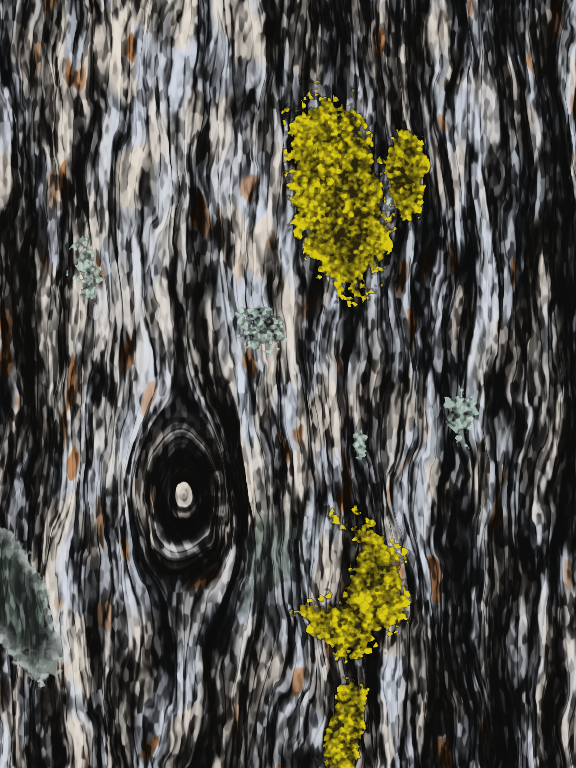
Reproduce this texture procedurally as a Shadertoy shader.

```glsl
const vec2 KNOT = vec2(0.228, 0.355);
const float KNOT_RADIUS = 0.058;
const vec3 COOL = vec3(0.96, 0.99, 1.04);
const vec3 WARM = vec3(1.04, 1.0, 0.95);
const vec3 RUST = vec3(0.46, 0.25, 0.08);
const vec3 LICHEN_DARK = vec3(0.16, 0.14, 0.05);
const vec3 LICHEN_GOLD = vec3(0.84, 0.78, 0.09);
const vec3 SAGE = vec3(0.58, 0.65, 0.61);

vec3 hash3(vec2 p) {
    vec3 q = fract(p.xyx * vec3(0.1031, 0.1030, 0.0973));
    q += dot(q, q.yxz + 33.33);
    return fract((q.xxy + q.yzz) * q.zyx);
}

// Cellular noise: x nearest distance, y gap to the second, z blended cell value
vec3 cells(vec2 p) {
    vec2 id = floor(p), f = p - id;
    float near = 9.0, second = 9.0, sum = 0.0, weight = 0.0001;
    for (int j = -1; j <= 1; j++)
    for (int i = -1; i <= 1; i++) {
        vec2 o = vec2(i, j);
        vec3 h = hash3(id + o + 100.0);
        vec2 d = o + h.xy - f;
        float d2 = dot(d, d), w = exp(-9.0 * d2);
        second = min(second, max(near, d2));
        near = min(near, d2);
        sum += w * h.z;
        weight += w;
    }
    return vec3(sqrt(near), sqrt(second) - sqrt(near), sum / weight);
}

float strip(float u, float centre, float width) {
    float d = (u - centre) / width;
    return exp(-d * d);
}

// Positive inside an ellipse, 1 at its centre
float blob(vec2 p, vec2 centre, vec2 radius) {
    return 1.0 - length((p - centre) / radius);
}

// Coordinate across the fibres: flow around the knot, rings within it
float grainAcross(vec2 p) {
    float x = p.x + 0.009 * sin(p.y * 8.0 + p.x * 9.0)
            + 0.004 * sin(p.y * 21.0 + p.x * 37.0)
            + 0.012 * (cells(p * vec2(22.0, 10.0)).z - 0.5)
            + 0.005 * (cells(p * vec2(60.0, 24.0)).z - 0.5);
    vec2 q = vec2(x - KNOT.x, (p.y - KNOT.y) * 0.55);
    float r = length(q);
    float flow = q.x * (1.0 - KNOT_RADIUS * KNOT_RADIUS / max(r * r, 0.0001));
    float rings = 1.3 * (KNOT_RADIUS - r) + 0.25 * q.x * (1.0 - r / KNOT_RADIUS);
    return KNOT.x + (r < KNOT_RADIUS ? rings : flow);
}

float barkTone(vec2 p, float u) {
    vec3 ridge = cells(vec2(u * 31.0, p.y * 2.8));
    vec3 fibre = cells(vec2(u * 76.0 + 7.0, p.y * 6.0));
    vec3 fine = cells(vec2(u * 150.0, p.y * 17.0 + 3.0));
    float z = 1.0 * (cells(vec2(u * 10.0, p.y * 1.8)).z - 0.5)
            + 1.4 * (ridge.z - 0.5) + 1.9 * (fibre.z - 0.5)
            + 2.0 * (fine.z - 0.5)
            + 1.7 * (cells(vec2(p.x * 150.0 + u * 60.0, p.y * 70.0)).z - 0.5);
    // Sunlit ridges, deep fissures and the shaded right side
    float upper = smoothstep(0.35, 0.65, p.y);
    z += upper * (0.7 * strip(u, 0.215, 0.020) + 0.9 * strip(u, 0.322, 0.014));
    z -= 1.5 * strip(u, 0.262, 0.009) + 1.0 * strip(u, 0.045, 0.006);
    z -= 1.3 * strip(u, 0.725, 0.012) + 0.8 * strip(u, 0.475, 0.008);
    z -= 0.6 * strip(length((p - KNOT) * vec2(1.0, 0.55)), KNOT_RADIUS, 0.012);
    z += 0.34 - 0.5 * smoothstep(0.35, 0.65, p.x) - 0.3 * smoothstep(0.25, 0.0, p.y);
    // Thin cracks between plates and fibres
    z -= 1.1 * (1.0 - smoothstep(0.0, 0.14, ridge.y));
    z -= 0.8 * (1.0 - smoothstep(0.0, 0.18, fibre.y));
    float t = 1.0 / (1.0 + exp(-1.65 * z));
    return 0.045 + 0.83 * pow(t, 1.6);
}

// Yellow colonies: a split oval, a crescent and a tail
float goldField(vec2 p) {
    float lean = 0.12 * (p.y - 0.75);
    float oval = blob(p + vec2(lean, 0.0), vec2(0.441, 0.752), vec2(0.062, 0.124));
    float side = blob(p, vec2(0.527, 0.774), vec2(0.028, 0.058));
    float crescent = min(blob(p, vec2(0.455, 0.235), vec2(0.070, 0.086)),
                         -1.2 * blob(p, vec2(0.402, 0.278), vec2(0.062, 0.066)));
    float tail = blob(p + vec2(0.2 * (0.05 - p.y), 0.0), vec2(0.448, 0.045), vec2(0.024, 0.070));
    return max(max(oval, side), max(crescent, tail));
}

float sageField(vec2 p) {
    float a = blob(p, vec2(0.339, 0.577), vec2(0.028, 0.032));
    float b = blob(p, vec2(0.600, 0.460), vec2(0.019, 0.032));
    float c = blob(p, vec2(0.113, 0.655), vec2(0.017, 0.032));
    return max(max(a, b), max(c, blob(p, vec2(0.467, 0.426), vec2(0.011, 0.016))));
}

void mainImage(out vec4 fragColor, in vec2 fragCoord) {
    vec2 p = fragCoord / iResolution.y;
    float u = grainAcross(p);
    float tone = barkTone(p, u);
    vec3 lump = cells(p * 48.0);
    vec3 granule = cells(p * 130.0);
    vec3 speck = cells(p * 230.0 + 9.0);
    float ragged = 0.45 * (lump.z - 0.5) + 0.35 * (granule.z - 0.5) + 0.2 * (speck.z - 0.5);

    // Weathered wood with thin rusty flecks
    float warmth = cells(vec2(u * 40.0, p.y * 14.0) + 40.0).z - 0.3 * p.x;
    vec3 col = tone * mix(COOL, WARM, smoothstep(0.1, 0.7, warmth));
    float rust = cells(vec2(u * 60.0, p.y * 22.0) + 70.0).z;
    col = mix(col, RUST * (0.1 + 1.7 * tone), 0.65 * smoothstep(0.88, 0.97, rust));

    // Pale crust with a bright rim, and a green stain by the knot
    vec2 tilted = vec2(p.x + 0.35 * (p.y - 0.22), p.y);
    float crust = blob(tilted, vec2(0.018, 0.22), vec2(0.046, 0.105)) + 0.4 * ragged;
    float rim = smoothstep(-0.04, 0.06, crust) * (1.0 - smoothstep(0.10, 0.40, crust));
    float stain = blob(p + vec2(0.3 * (0.28 - p.y), 0.0), vec2(0.355, 0.275), vec2(0.045, 0.08));
    float green = max(smoothstep(0.0, 0.1, crust), 0.7 * smoothstep(0.0, 0.4, stain + ragged));
    col = mix(col, SAGE * (0.14 + 0.9 * tone), green);
    col = mix(col, vec3(0.70, 0.74, 0.72) * (0.5 + 0.7 * granule.z), 0.8 * rim);

    // Grey-green tufts
    float grains = 0.55 * granule.z + 0.6 * speck.z - 0.35 * granule.x;
    float sage = smoothstep(-0.02, 0.12, sageField(p) + 1.6 * ragged);
    col = mix(col, SAGE * clamp(0.1 + 1.6 * grains, 0.1, 1.25), 0.85 * sage);

    // Crumbly yellow lichen, worn and darker inside each colony
    float gold = goldField(p) + 0.75 * ragged;
    float mask = smoothstep(-0.02, 0.05, gold);
    float worn = smoothstep(0.12, 0.55, gold) * smoothstep(0.2, 0.65, cells(p * 14.0 + 5.0).z);
    float glow = 1.35 * grains + 0.5 * (lump.z - 0.5) - 0.4 * worn;
    glow -= 0.4 * strip(p.x + 0.006 * sin(p.y * 60.0), 0.462, 0.005);
    vec3 lichen = mix(LICHEN_DARK, LICHEN_GOLD, clamp(glow + 0.02, 0.0, 1.0));
    col *= 1.0 - 0.5 * smoothstep(-0.12, 0.0, gold) * (1.0 - mask);
    col = mix(col, lichen, mask);

    fragColor = vec4(clamp(col, 0.0, 1.0), 1.0);
}
```
